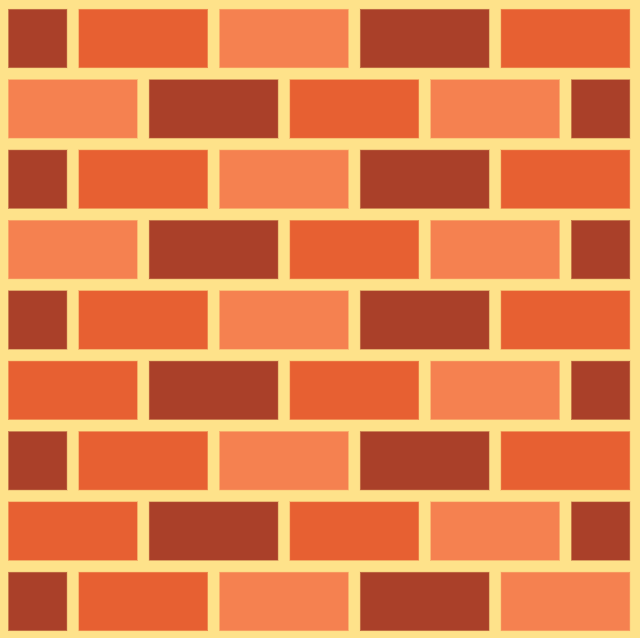
A WebGL 1 fragment shader for this pattern:

```glsl
precision mediump float;

uniform vec2 u_resolution;

#define CELLS 9.0                      // courses down, half bricks across
#define PITCH 0.10995                  // course height, in canvas widths
#define MARGIN vec2(0.0039, 0.0052)    // grid offset from the top left
#define JOINT 0.167                    // mortar width, in courses
#define SOFTNESS 0.013                 // edge blur, in courses
#define MORTAR vec3(0.996, 0.886, 0.541)
#define DARK_BRICK vec3(0.667, 0.251, 0.161)
#define ORANGE_BRICK vec3(0.906, 0.376, 0.196)
#define LIGHT_BRICK vec3(0.961, 0.506, 0.314)

// Signed distance to a sharp-cornered box
float boxDistance(vec2 p, vec2 lower, vec2 upper) {
  vec2 d = abs(p - 0.5 * (lower + upper)) - 0.5 * (upper - lower);
  return max(d.x, d.y);
}

// Three tones in sequence, with a few bricks swapped at the sides
vec3 brickColor(float column, float row, float odd) {
  float tone = mod(column - odd + 3.0, 3.0);
  if (odd > 0.5 && row > 4.5 && column < 0.5) tone = 1.0;
  if (row > 7.5 && column > 3.5) tone = 2.0;
  if (tone < 0.5) return DARK_BRICK;
  return tone < 1.5 ? ORANGE_BRICK : LIGHT_BRICK;
}

void main() {
  // Course units, measured down from the top left
  vec2 fromTop = vec2(gl_FragCoord.x, u_resolution.y - gl_FragCoord.y);
  vec2 p = (fromTop / u_resolution.x - MARGIN) / PITCH;
  float pixel = 1.0 / (u_resolution.x * PITCH);

  // Even courses start with a half brick, odd courses end with one
  float row = clamp(floor(p.y), 0.0, CELLS - 1.0);
  float odd = mod(row, 2.0);
  float stagger = 1.0 - odd;
  float column = clamp(floor(0.5 * (p.x + stagger)), 0.0, 4.0);
  float left = 2.0 * column - stagger;

  // Brick trimmed to the wall, then inset by half a joint
  vec2 lower = vec2(max(left, 0.0), row) + 0.5 * JOINT;
  vec2 upper = vec2(min(left + 2.0, CELLS), row + 1.0) - 0.5 * JOINT;
  float edge = max(SOFTNESS, 0.7 * pixel);
  float brick = 1.0 - smoothstep(-edge, edge, boxDistance(p, lower, upper));

  gl_FragColor = vec4(mix(MORTAR, brickColor(column, row, odd), brick), 1.0);
}
```
